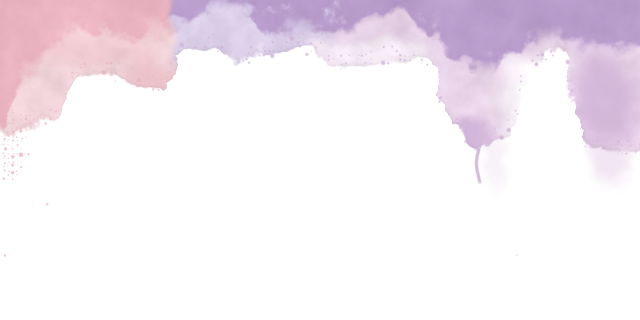
Write a Shadertoy shader that draws this background.

```glsl
// Depth of each wash below the top edge, sampled evenly from left to right
const float DEEP[25] = float[25](.40, .25, .15, .115, .11, .125, .125, .065, .03, .03, .10, .105,
    .105, .10, .06, .04, .09, .17, .225, .19, .145, .135, .17, .16, .16);
const float PALE[25] = float[25](.415, .39, .385, .235, .23, .26, .29, .155, .15, .195, .17, .145,
    .185, .215, .205, .195, .19, .40, .48, .43, .20, .16, .45, .47, .48);

vec2 hash2(vec2 p) {
    vec3 q = fract(p.xyx * vec3(.1031, .1030, .0973));
    q += dot(q, q.yzx + 33.33);
    return fract((q.xx + q.yz) * q.zy);
}

float corner(vec2 cell, vec2 offset) {
    return dot(hash2(cell) * 2. - 1., offset);
}

float gradientNoise(vec2 p) {
    vec2 i = floor(p), f = fract(p), u = f * f * (3. - 2. * f), e = vec2(1, 0);
    return mix(mix(corner(i, f), corner(i + e, f - e), u.x),
               mix(corner(i + e.yx, f - e.yx), corner(i + 1., f - 1.), u.x), u.y);
}

float fbm(vec2 p) {
    float sum = 0., amp = .6;
    for (int i = 0; i < 5; i++) {
        sum += amp * gradientNoise(p);
        p = mat2(1.6, 1.2, -1.2, 1.6) * p + 17.3;
        amp *= .52;
    }
    return sum;
}

float profile(float depths[25], float x) {
    float s = clamp(x * 12., 0., 23.99);
    int i = int(s);
    return mix(depths[i], depths[i + 1], smoothstep(0., 1., fract(s)));
}

float blob(vec2 p, vec2 center, vec2 radius) {
    return 1. - smoothstep(.3, 1., length((p - center) / radius));
}

// Round droplets, one per grid cell, kept where the cell lies in a splash zone
float splatter(vec2 p, float cells, float pixel) {
    vec2 id = floor(p * cells), rnd = hash2(id + 71.), size = hash2(id + 13.);
    vec2 center = (id + .3 + .4 * rnd) / cells;
    float gap = center.y - profile(PALE, center.x);
    float rim = smoothstep(-.06, -.02, gap) * (1. - smoothstep(.0, .025, gap));
    float fall = blob(center, vec2(.04, .46), vec2(.06, .15));
    float keep = step(size.y, max(rim * .3, fall * .75));
    float radius = mix(.07, .28, size.x * size.x) / cells;
    return keep * (1. - smoothstep(radius - pixel, radius + pixel, length(p - center)));
}

void mainImage(out vec4 fragColor, in vec2 fragCoord) {
    float pixel = 1. / iResolution.y;
    vec2 p = fragCoord * pixel;
    p.y = 1. - p.y;

    // Ragged paper bleed
    float cloud = fbm(p * 6. + 4.), grain = fbm(p * 17. + 31.);
    vec2 q = p + .065 * vec2(fbm(p * 11.), fbm(p * 11. + 57.));
    float toPurple = smoothstep(.52, .56, q.x + .05 * cloud);
    float toLilac = smoothstep(.95, 1.1, q.x);

    // Pigments
    vec3 pink = vec3(.91, .69, .74), purple = vec3(.71, .60, .79);
    vec3 lilac = vec3(.81, .69, .84);
    vec3 deepColor = mix(pink, purple, toPurple) + .07 * cloud + .04 * grain;
    vec3 paleColor = mix(vec3(.95, .84, .86), vec3(.86, .81, .91), toPurple);
    paleColor = mix(paleColor, vec3(.91, .83, .91), toLilac);
    float faintBand = smoothstep(.11, .15, q.y) * smoothstep(.9, 1., q.x) * (1. - smoothstep(1.3, 1.37, q.x));
    paleColor = mix(paleColor, vec3(.965, .92, .96), faintBand);
    paleColor += .10 * cloud + .08 * grain;

    // Concentrated pools inside the pale wash
    paleColor = mix(paleColor, lilac, .85 * blob(q, vec2(1.475, .43), vec2(.11, .10)));
    paleColor = mix(paleColor, lilac, .75 * blob(q, vec2(1.89, .32), vec2(.16, .20)));
    paleColor = mix(paleColor, pink, .45 * blob(q, vec2(.47, .24), vec2(.09, .10)));
    paleColor = mix(paleColor, pink, .35 * blob(q, vec2(.30, .16), vec2(.25, .07)));

    vec3 color = vec3(1);

    // Faint runs beneath the washes
    float runs = max(.7 * blob(q, vec2(1.91, .48), vec2(.09, .14)), .35 * blob(q, vec2(1.55, .49), vec2(.05, .15)));
    color = mix(color, vec3(.93, .86, .93), runs);

    // Pale wash, fading to white between the two right-hand runs
    float paleGap = profile(PALE, q.x) - q.y;
    float fade = smoothstep(1.50, 1.67, q.x) * (1. - smoothstep(1.74, 1.80, q.x)) * smoothstep(.14, .24, q.y);
    float paleSoft = mix(.008, .05, smoothstep(0., .3, cloud));
    float pale = smoothstep(-.003, paleSoft, paleGap) * (1. - fade);
    float rim = smoothstep(0., .006, paleGap) * (1. - smoothstep(.006, .022, paleGap));
    color = mix(color, clamp(paleColor - .035 * rim, 0., 1.), pale);

    // Deep wash with soft and crisp stretches of edge
    float deepGap = profile(DEEP, q.x) - q.y;
    float deepSoft = mix(.012, .07, smoothstep(-.1, .25, fbm(p * 8. + 90.)));
    float deep = smoothstep(-.01, deepSoft, deepGap);
    color = mix(color, deepColor, deep * .94);

    // Light blooms along the lavender stretch
    float bloom = smoothstep(.12, .35, fbm(p * 14. + 8.)) * smoothstep(.54, .62, p.x) * (1. - smoothstep(1.25, 1.4, p.x));
    color = mix(color, vec3(.88, .85, .94), .65 * bloom * pale);

    // Droplets and the thin drip
    vec3 dropColor = mix(pink, lilac, toPurple);
    float drops = max(splatter(p, 38., pixel), splatter(p + .007, 75., pixel));
    color = mix(color, dropColor, .75 * drops);
    float dripX = abs(p.x - 1.495 + .006 * sin(p.y * 40.));
    float drip = (1. - smoothstep(.002, .002 + 2. * pixel, dripX)) * smoothstep(.44, .47, p.y) * (1. - smoothstep(.565, .58, p.y));
    color = mix(color, lilac, .85 * drip);

    fragColor = vec4(clamp(color, 0., 1.), 1);
}
```
